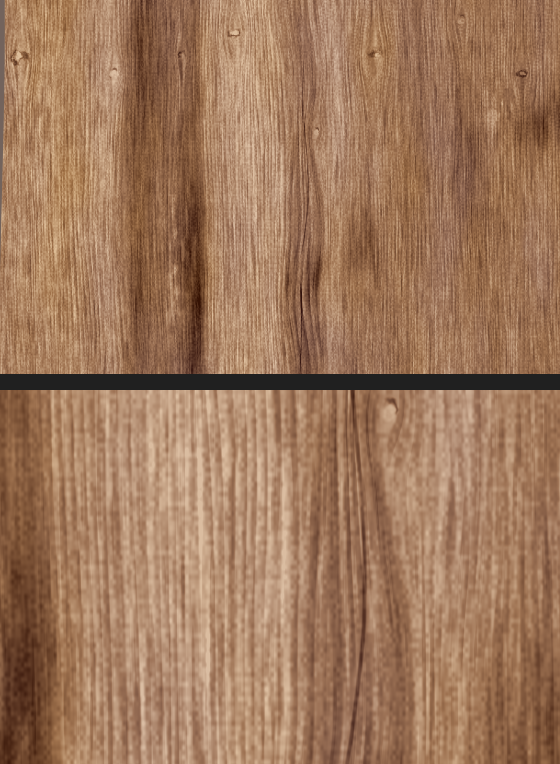
Top, the full canvas; bottom, a detail of the centre.
This texture is drawn by a Shadertoy shader. Its source:

```glsl
// Weathered softwood boards with upright grain, knots, dark stains and a crack.
// A bent grain coordinate drives the growth rings and fibres; broad bands and
// ragged blobs set the tone, which a three-colour ramp turns into wood colours.

const vec3 DARK_WOOD = vec3(0.42, 0.27, 0.19);
const vec3 MID_WOOD = vec3(0.62, 0.45, 0.33);
const vec3 PALE_WOOD = vec3(0.76, 0.62, 0.50);
const vec3 GREY_EDGE = vec3(0.45, 0.39, 0.36);
const float HEART_X = 0.81;
const float CATHEDRAL_X = 0.28;
const int KNOTS = 8;

float hash(vec2 p) {
    return fract(sin(dot(p, vec2(127.1, 311.7))) * 43758.5453);
}

float noise(vec2 p) {
    vec2 i = floor(p), f = fract(p);
    f = f * f * (3.0 - 2.0 * f);
    return mix(mix(hash(i), hash(i + vec2(1, 0)), f.x),
               mix(hash(i + vec2(0, 1)), hash(i + vec2(1, 1)), f.x), f.y);
}

float fbm(vec2 p) {
    float sum = 0.0, amp = 0.57;
    for (int i = 0; i < 3; i++) {
        sum += amp * noise(p);
        p = p * 2.1 + 17.3;
        amp *= 0.5;
    }
    return sum;
}

float band(float x, float left, float right, float soft) {
    return smoothstep(left - soft, left + soft, x) * (1.0 - smoothstep(right - soft, right + soft, x));
}

float blob(vec2 p, vec2 centre, vec2 radius) {
    vec2 q = (p - centre) / radius;
    return exp(-dot(q, q));
}

// Centre and size of one scattered knot, mostly in the upper half
vec3 knot(float i) {
    float x = (i + 0.25 + 0.5 * hash(vec2(i, 3.0))) * 1.5 / float(KNOTS);
    float y = 0.62 + 0.36 * hash(vec2(i, 8.0));
    return vec3(x, y, mix(0.009, 0.020, hash(vec2(i, 5.0))));
}

// Grain coordinate: gentle waves, pushed apart around the knots
float bendGrain(vec2 p, float waviness, out float knotTone) {
    float g = p.x + 0.03 * (noise(p * vec2(3.0, 1.6)) - 0.5);
    g += 0.007 * waviness * (noise(p * vec2(13.0, 5.0)) - 0.5);
    knotTone = 0.0;
    float ragged = 2.0 * (fbm(p * vec2(85.0, 70.0)) - 0.5);
    float broken = smoothstep(0.3, 0.7, noise(p * 55.0 + 4.0));
    for (int i = 0; i < KNOTS; i++) {
        vec3 k = knot(float(i));
        vec2 d = p - k.xy;
        g -= 0.8 * d.x * blob(d, vec2(0.0), k.z * vec2(2.4, 5.0));
        float r = length(d * vec2(0.9, 1.1)) / k.z + ragged;
        float rim = (r - 0.8) / 0.35;
        knotTone += 0.10 * exp(-3.0 * r * r) - 0.26 * exp(-rim * rim) * broken;
    }
    return g;
}

// Growth rings, wider apart near the heart and the cathedral figure;
// each one darkens slowly and ends in a crisp edge
float rings(float g, float y) {
    float phase = 100.0 * g + 7.0 * noise(vec2(g * 5.0, y * 0.4));
    phase -= 4.0 * tanh((g - HEART_X) / 0.08) + 3.5 * tanh((g - CATHEDRAL_X) / 0.07);
    phase += 1.6 * noise(vec2(g * 45.0, y * 2.5));
    float f = fract(phase);
    return smoothstep(0.1, 0.8, f) * (1.0 - smoothstep(0.82, 1.0, f));
}

float boardTone(float g) {
    return 0.648 + 0.045 * band(g, -0.1, 0.30, 0.04) - 0.08 * band(g, 0.34, 0.54, 0.02)
        + 0.06 * band(g, 0.545, 0.75, 0.015) - 0.05 * band(g, 0.77, 0.86, 0.015)
        + 0.06 * band(g, 0.86, 0.91, 0.012) - 0.025 * band(g, 0.92, 1.6, 0.03);
}

float stains(vec2 q) {
    float grit = 0.2 + 1.6 * fbm(q * vec2(70.0, 8.0));
    q += vec2(0.03, 0.16) * (vec2(fbm(q * vec2(24.0, 5.0)), fbm(q * vec2(35.0, 5.0) + 9.0)) - 0.5);
    float streaks = 0.26 * blob(q, vec2(0.515, 0.22), vec2(0.022, 0.38))
        + 0.17 * blob(q, vec2(0.39, 0.90), vec2(0.045, 0.30))
        + 0.11 * blob(q, vec2(0.36, 0.35), vec2(0.018, 0.35));
    float spots = 0.14 * blob(q, vec2(1.26, 0.55), vec2(0.035, 0.15))
        + 0.16 * blob(q, vec2(1.46, 0.67), vec2(0.09, 0.07))
        + 0.14 * blob(q, vec2(0.85, 0.27), vec2(0.025, 0.06))
        + 0.07 * blob(q, vec2(0.82, 0.10), vec2(0.05, 0.20));
    float rough = 0.13 * blob(q, vec2(0.96, 0.33), vec2(0.05, 0.11));
    return (streaks + spots + rough) * grit;
}

vec3 woodRamp(float tone) {
    vec3 low = mix(DARK_WOOD, MID_WOOD, (tone - DARK_WOOD.r) / (MID_WOOD.r - DARK_WOOD.r));
    vec3 high = mix(MID_WOOD, PALE_WOOD, (tone - MID_WOOD.r) / (PALE_WOOD.r - MID_WOOD.r));
    return tone < MID_WOOD.r ? low : high;
}

// Sparse, sharp dashes along the grain
float dashes(vec2 q, vec2 density) {
    return smoothstep(0.62, 0.82, noise(q * density));
}

vec3 wood(vec2 p) {
    float heart = blob(p, vec2(HEART_X, 0.5), vec2(0.09, 2.0));
    float cathedral = blob(p, vec2(CATHEDRAL_X, 0.3), vec2(0.08, 0.7));
    float knotTone;
    float g = bendGrain(p, 1.0 + 3.0 * heart + 1.5 * cathedral, knotTone);
    vec2 q = vec2(g, p.y);

    // Broad tone and stains
    float tone = boardTone(g) + knotTone - stains(q);
    tone += 0.11 * (fbm(q * vec2(6.0, 1.8)) - 0.5) + 0.13 * (fbm(q * vec2(40.0, 2.5)) - 0.5);

    // Rings, fibres, dark pores, pale threads and short flecks
    float strength = (0.075 + 0.07 * heart + 0.05 * cathedral) * (0.2 + 1.4 * noise(q * vec2(25.0, 5.0)));
    tone -= strength * (rings(g, p.y) - 0.42);
    tone += 0.11 * (noise(q * vec2(340.0, 28.0)) - 0.5) + 0.12 * (noise(p * vec2(341.0, 230.0)) - 0.5);
    tone -= 0.07 * (dashes(q, vec2(250.0, 16.0)) - 0.16);
    tone += 0.05 * (dashes(q + 5.0, vec2(280.0, 12.0)) - 0.16);
    float flecks = 1.0 - 0.7 * smoothstep(0.15, 0.35, g);
    tone += 0.10 * flecks * (noise(q * vec2(130.0, 30.0)) - 0.5);

    // Pale scuffs and the broken crack along the heart
    float scuffs = blob(p, vec2(0.47, 0.28), vec2(0.03, 0.2)) + blob(p, vec2(1.34, 0.71), vec2(0.05, 0.09));
    tone += 0.15 * scuffs * smoothstep(0.45, 0.7, fbm(p * vec2(90.0, 32.0)));
    float crackX = HEART_X + 0.05 * (fbm(vec2(p.y * 4.0, 2.0)) - 0.5);
    float crack = 1.0 - smoothstep(0.0005, 0.0028, abs(p.x - crackX));
    tone -= 0.20 * crack * smoothstep(0.25, 0.6, noise(vec2(p.y * 14.0, 6.0)));

    // Warm on the left, greyer in patches, with a grey strip at the edge
    float warmth = 0.7 * flecks + 2.2 * (fbm(q * vec2(11.0, 3.5)) - 0.56);
    vec3 colour = woodRamp(clamp(tone, 0.2, 0.86)) + warmth * vec3(0.012, 0.0, -0.04);
    float edge = 0.014 * smoothstep(0.1, 0.9, p.y);
    return mix(GREY_EDGE, colour, smoothstep(edge - 0.003, edge, p.x));
}

void mainImage(out vec4 fragColor, in vec2 fragCoord) {
    fragColor = vec4(wood(fragCoord / iResolution.y), 1.0);
}
```
